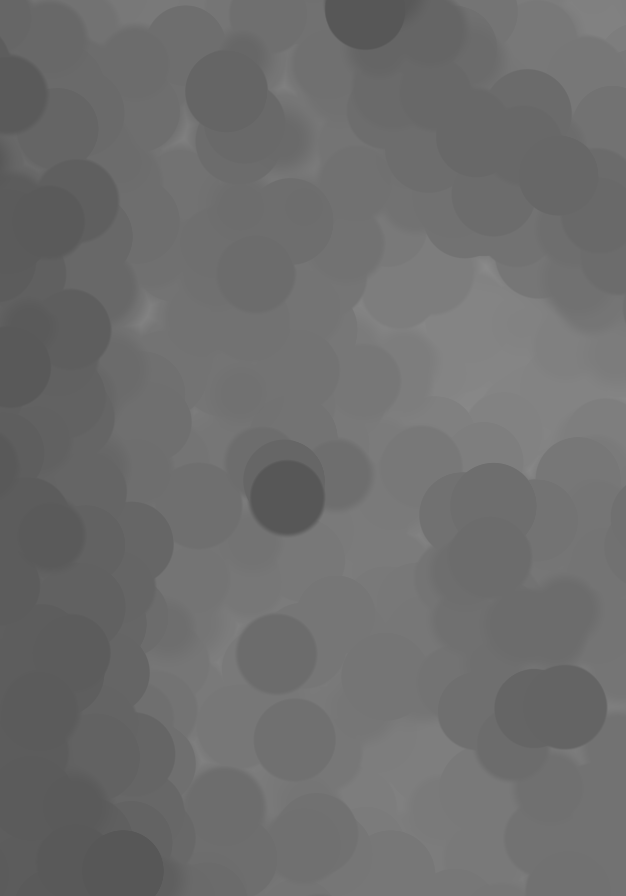
Reproduce this texture map procedurally as a Shadertoy shader.

```glsl
#define BASE_GREY 0.456
#define CELL 0.045
#define GRID_SHIFT vec2(0.028, 0.002)
#define DISC_RADIUS 0.048
#define RADIUS_SPREAD 0.006
#define DISC_DROP 0.065
#define CLOUD_SCALE 6.0
#define CLOUD_DEPTH 0.08
#define SOFT_RIM 0.035
#define GAP_SHARE 0.22
#define GAP_GLOW 4.0

float hash(vec2 p) {
    return fract(sin(dot(p, vec2(127.1, 311.7))) * 43758.5453);
}

float valueNoise(vec2 p) {
    vec2 i = floor(p), f = fract(p);
    f = f * f * (3.0 - 2.0 * f);
    return mix(mix(hash(i), hash(i + vec2(1, 0)), f.x),
               mix(hash(i + vec2(0, 1)), hash(i + vec2(1, 1)), f.x), f.y);
}

// Round, soft patch of light or shade
float pool(vec2 p, vec2 centre, float radius) {
    vec2 d = (p - centre) / radius;
    return exp(-dot(d, d));
}

// Broad tones: bright pools, a dark left side and clouds
float backdropTone(vec2 p) {
    float light = 0.070 * pool(p, vec2(0.43, 0.12), 0.13)
                + 0.055 * pool(p, vec2(0.53, 0.61), 0.13)
                + 0.050 * pool(p, vec2(0.68, 0.98), 0.10);
    float side = 0.06 * (1.0 - smoothstep(0.0, 0.28, p.x + 0.14 * (p.y - 0.3)));
    float cloud = valueNoise(p * CLOUD_SCALE + 3.7) - 0.5;
    return BASE_GREY + light - side + CLOUD_DEPTH * cloud;
}

// Dark clusters, felt by the discs only
float clusterShade(vec2 p) {
    return 0.11 * pool(p, vec2(0.43, 1.00), 0.06)
         + 0.07 * pool(p, vec2(0.29, 0.91), 0.05)
         + 0.11 * pool(p, vec2(0.32, 0.445), 0.03)
         + 0.07 * pool(p, vec2(0.63, 0.20), 0.08)
         + 0.05 * pool(p, vec2(0.32, 0.73), 0.10)
         + 0.04 * pool(p, vec2(0.56, 0.82), 0.08)
         + 0.02 * pool(p, vec2(0.53, 0.42), 0.05);
}

void mainImage(out vec4 fragColor, in vec2 fragCoord) {
    vec2 p = fragCoord / iResolution.y;
    vec2 home = floor((p - GRID_SHIFT) / CELL);
    float pixel = 1.5 / iResolution.y;
    float tone = backdropTone(p) + 0.012;
    float nearest = 1.0;

    // Overlapping discs; the darkest one wins
    for (int y = -2; y <= 2; y++) {
        for (int x = -2; x <= 2; x++) {
            vec2 id = home + vec2(x, y);
            vec2 jitter = vec2(hash(id), hash(id + 37.3));
            vec2 centre = (id + jitter) * CELL + GRID_SHIFT;
            float shade = clusterShade(centre);

            // Leave some gaps outside the darkest clusters
            if (hash(id + 91.7) < GAP_SHARE && shade < 0.06) continue;

            float radius = DISC_RADIUS + RADIUS_SPREAD * (hash(id + 13.1) - 0.5);
            float edge = length(p - centre) - radius;
            nearest = min(nearest, edge);

            float pick = hash(id + 71.9);
            float strength = valueNoise(centre * 5.0 + 19.0);
            float discTone = backdropTone(centre) - shade
                           - DISC_DROP * strength * pick * pick * pick;
            float rim = pixel + SOFT_RIM * pow(hash(id + 53.7), 3.0);
            float cover = 1.0 - smoothstep(-rim, 0.0, edge);
            tone = min(tone, mix(tone, discTone, cover));
        }
    }

    // Light slivers in the gaps between discs
    tone += min(GAP_GLOW * max(nearest, 0.0), 0.06);
    fragColor = vec4(vec3(tone), 1.0);
}
```
